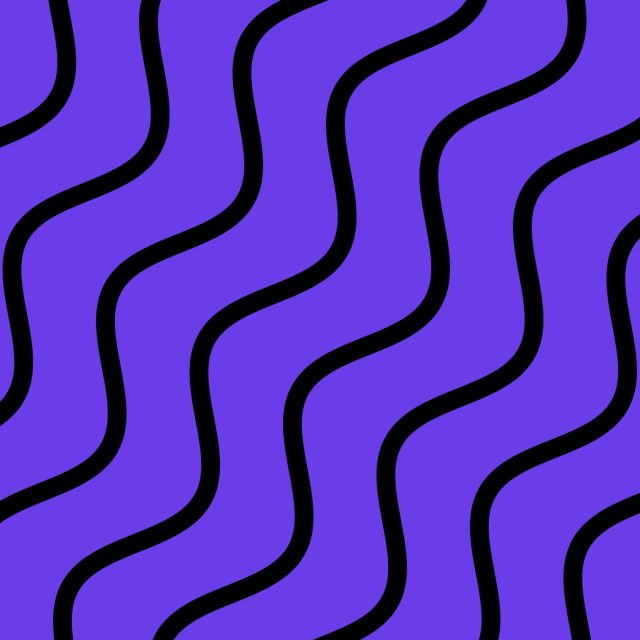
This pattern is drawn by a three.js fragment shader. Its source:

```glsl
// Slanted black sine-wave stripes of even width on a violet ground.

varying vec2 vUv;

const float TAU = 6.2831853;

const vec3 GROUND_COLOR = vec3(0.42, 0.24, 0.91);
const vec3 LINE_COLOR = vec3(0.0);

// Lengths are fractions of the canvas side
const float TILT = 28.8;                          // degrees clockwise from vertical
const float LINE_SPACING = 1.0 / 6.0;             // between neighbouring lines
const float LINE_WIDTH = 0.0293;
const float WAVE_LENGTH = 0.4427;
const float WAVE_HEIGHT = 0.0577;                 // centre to crest
const vec2 WAVE_ORIGIN = vec2(-0.0528, 0.2357);   // across and along the lines
const float EDGE_SOFTNESS = 0.75;                 // relative to the sample footprint

// Turns canvas coordinates into (across, along) the lines
vec2 toLineFrame(vec2 p) {
  float angle = radians(TILT);
  float c = cos(angle);
  float s = sin(angle);
  return vec2(c * p.x - s * p.y, s * p.x + c * p.y) - WAVE_ORIGIN;
}

// Sideways shift of a line and its slope at a position along it
vec2 waveAndSlope(float along) {
  float k = TAU / WAVE_LENGTH;
  return WAVE_HEIGHT * vec2(sin(k * along), k * cos(k * along));
}

// Distance to the nearest line, refined by Gauss-Newton steps
float distanceToLines(vec2 q) {
  float offset = q.x - waveAndSlope(q.y).x;
  q.x -= LINE_SPACING * floor(offset / LINE_SPACING + 0.5);

  float along = q.y;
  for (int i = 0; i < 5; i++) {
    vec2 wave = waveAndSlope(along);
    float error = along - q.y + (wave.x - q.x) * wave.y;
    along -= error / (1.0 + wave.y * wave.y);
  }
  return length(q - vec2(waveAndSlope(along).x, along));
}

void main() {
  float edge = EDGE_SOFTNESS * max(fwidth(vUv.x), fwidth(vUv.y));
  float d = distanceToLines(toLineFrame(vUv)) - 0.5 * LINE_WIDTH;
  float ground = smoothstep(-edge, edge, d);
  gl_FragColor = vec4(mix(LINE_COLOR, GROUND_COLOR, ground), 1.0);
}
```
